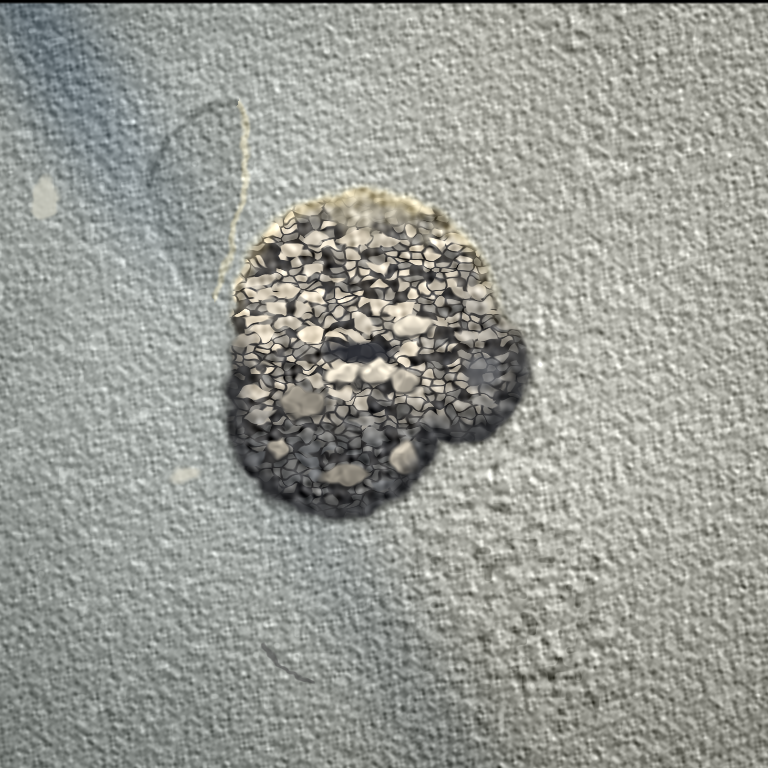
This texture is drawn by a three.js fragment shader. Its source:

```glsl
// Weathered grey asphalt with a gravel-filled pothole, a shallow scar and rough streaks.
varying vec2 vUv;

float hash(vec2 p) {
  return fract(sin(dot(p, vec2(127.1, 311.7))) * 43758.5453);
}

float noise(vec2 p) {
  vec2 i = floor(p), f = fract(p);
  f = f * f * (3. - 2. * f);
  return mix(mix(hash(i), hash(i + vec2(1, 0)), f.x),
             mix(hash(i + vec2(0, 1)), hash(i + vec2(1, 1)), f.x), f.y);
}

float fbm(vec2 p) {
  float sum = 0., amp = .5;
  for (int i = 0; i < 4; i++) {
    sum += amp * noise(p);
    p = mat2(1.6, 1.2, -1.2, 1.6) * p + 17.3;
    amp *= .5;
  }
  return sum;
}

// Slope of rotated noise towards the light at the upper left
float relief(vec2 p) {
  p = mat2(.8, .6, -.6, .8) * p;
  vec2 e = vec2(.02, -.56);
  return noise(p + e) - noise(p - e);
}

float fade(float a, float b, float x) {
  return 1. - smoothstep(a, b, x);
}

// Soft elliptical mask
float blob(vec2 p, vec2 center, vec2 radius, float soft) {
  return fade(1. - soft, 1. + soft, length((p - center) / radius));
}

float segment(vec2 p, vec2 a, vec2 b) {
  vec2 ab = b - a;
  return length(p - a - ab * clamp(dot(p - a, ab) / dot(ab, ab), 0., 1.));
}

// Cellular pebbles: x = gap to the neighbouring stone, y = stone id
vec2 pebbles(vec2 p) {
  float near = 9., second = 9., id = 0.;
  for (int y = -1; y <= 1; y++) {
    for (int x = -1; x <= 1; x++) {
      vec2 c = floor(p) + vec2(x, y);
      float d = length(c + .1 + .8 * vec2(hash(c), hash(c + 41.)) - p);
      if (d < near) { second = near; near = d; id = hash(c + 7.); }
      else second = min(second, d);
    }
  }
  return vec2(second - near, id);
}

void addStone(inout vec3 col, vec2 p, vec2 center, vec2 radius, float tone) {
  col = mix(col, vec3(.16), .7 * blob(p, center - vec2(0, .004), radius * 1.15, .25));
  float light = .95 + 4. * (p.y - center.y) + .35 * (noise(p * 120.) - .5);
  col = mix(col, tone * light * vec3(1, .96, .88), blob(p, center, radius, .2));
}

vec3 asphalt(vec2 p) {
  vec3 col = mix(vec3(.605, .625, .61), vec3(.655, .655, .62), smoothstep(.2, .7, p.x));
  // Bluish shade at the upper left, fading into a grey band below the hole
  float track = p.x - .03 - .56 * (1. - p.y);
  float band = exp(-track * track * 130.);
  col -= vec3(.17, .145, .105) * band * smoothstep(.5, .95, p.y);
  col -= vec3(.09, .08, .065) * band * fade(.3, .55, p.y);
  // Dim corners
  col -= .15 * smoothstep(.25, .75, length((p - vec2(.5, .62)) * vec2(.8, 1)));
  col += .04 + .1 * (fbm(p * 5.) - .47);
  // Coarse streak on the right, over fine grain everywhere
  float streak = p.x - .71 + .06 * sin(p.y * 6. - .8);
  float rough = exp(-streak * streak * 45.) * smoothstep(.32, .6, fbm(p * 9. + 4.));
  float grain = .21 * relief(p * 150.) + .17 * relief(p * 235. + 9.);
  col += grain * (.8 + .35 * p.x) + .25 * rough * relief(p * 85.);
  col -= .17 * rough * smoothstep(.66, .85, noise(p * 85. + 9.)) * fade(.2, .6, p.y);
  return col + .1 * smoothstep(.78, .95, noise(p * 75.));
}

vec3 gravel(vec2 p, float depth) {
  vec2 q = p + .011 * (vec2(noise(p * 75.), noise(p * 75. + 30.)) - .5);
  vec2 fine = pebbles(q * vec2(62, 98)), large = pebbles(q * vec2(31, 56) + 13.);
  float lit = smoothstep(.4, .52, p.y) * (1. - .5 * smoothstep(.56, .65, p.x));
  vec3 col = mix(vec3(.17, .175, .19), vec3(.36, .34, .31), fbm(p * 60.) * (.5 + .5 * lit));
  vec3 stone = mix(vec3(.3, .31, .32), vec3(.95, .9, .81), fine.y * (.2 + .8 * lit));
  col = mix(col, stone, smoothstep(.04, .32, fine.x) * step(.22, fine.y));
  stone = mix(vec3(.38, .39, .4), vec3(.97, .92, .83), lit * large.y);
  col = mix(col, stone, smoothstep(.1, .3, large.x) * step(.68, large.y));
  col += .26 * relief(p * 120.);
  // Dark hollow and the larger stones
  col = mix(col, vec3(.16, .17, .2), .85 * blob(q, vec2(.469, .542), vec2(.043, .014), .5));
  addStone(col, q, vec2(.45, .513), vec2(.023, .014), .93);
  addStone(col, q, vec2(.491, .516), vec2(.022, .016), .97);
  addStone(col, q, vec2(.525, .505), vec2(.02, .014), .78);
  addStone(col, q, vec2(.536, .576), vec2(.024, .011), .93);
  addStone(col, q, vec2(.395, .477), vec2(.03, .018), .63);
  addStone(col, q, vec2(.361, .417), vec2(.013, .014), .73);
  addStone(col, q, vec2(.449, .381), vec2(.03, .012), .56);
  addStone(col, q, vec2(.527, .404), vec2(.018, .021), .76);
  col = mix(col, vec3(.44, .45, .47), .65 * blob(q, vec2(.63, .515), vec2(.026, .022), .4));
  // Sandy slope at the top, shaded wall at the bottom
  vec3 sand = vec3(.68, .655, .58) + .36 * relief(p * 120.) + .25 * (fbm(p * 28.) - .5);
  float edge = p.y + .13 * (fbm(p * 26.) - .5) - .25 * abs(p.x - .48);
  col = mix(col, sand, .9 * smoothstep(.655, .7, edge));
  float wall = fade(.006, .036, depth) * fade(.5, .6, p.y);
  return mix(col, vec3(.19, .195, .205) + .25 * relief(p * 100.), wall * .8);
}

void main() {
  vec2 p = vUv, w = p + .024 * (vec2(fbm(p * 32.), fbm(p * 32. + 50.)) - .47);
  vec3 col = asphalt(p);
  // Shallow scar: overlap of two discs
  float arc = length(w - vec2(.332, .733)) - .139, side = length(w - vec2(-.072, .792)) - .391;
  float scar = max(arc, side);
  col -= .055 * fade(-.004, .004, scar);
  vec3 rim = mix(vec3(-.13), vec3(.12), fade(.7, .78, p.y));
  col += fade(.001, .008, abs(scar)) * mix(rim, vec3(.15, .12, .05), step(arc, side));
  // Pale spots and a thin twig
  col = mix(col, vec3(.8, .8, .75), .8 * blob(w, vec2(.06, .738), vec2(.018, .029), .18));
  col = mix(col, vec3(.86, .85, .79), .75 * blob(w, vec2(.243, .38), vec2(.016, .011), .5));
  float twig = segment(w, vec2(.36, .135), vec2(.403, .113));
  twig = min(twig, segment(w, vec2(.345, .165), vec2(.36, .135)));
  col = mix(col, vec3(.3), .6 * fade(.001, .004, twig));
  // Pothole: union of three discs
  float hole = min(length(w - vec2(.475, .577)) - .175, length(w - vec2(.436, .466)) - .14);
  hole = min(hole, length(w - vec2(.592, .518)) - .094);
  float upper = smoothstep(.52, .66, p.y);
  col *= 1. - .35 * (1. - upper) * fade(0., .014, hole);
  col = mix(col, gravel(p, -hole), fade(-.004, .005, hole));
  col += vec3(.16, .14, .08) * upper * fade(.002, .016, abs(hole + .004));
  gl_FragColor = vec4(clamp(col * fade(.994, .998, p.y), 0., 1.), 1);
}
```
